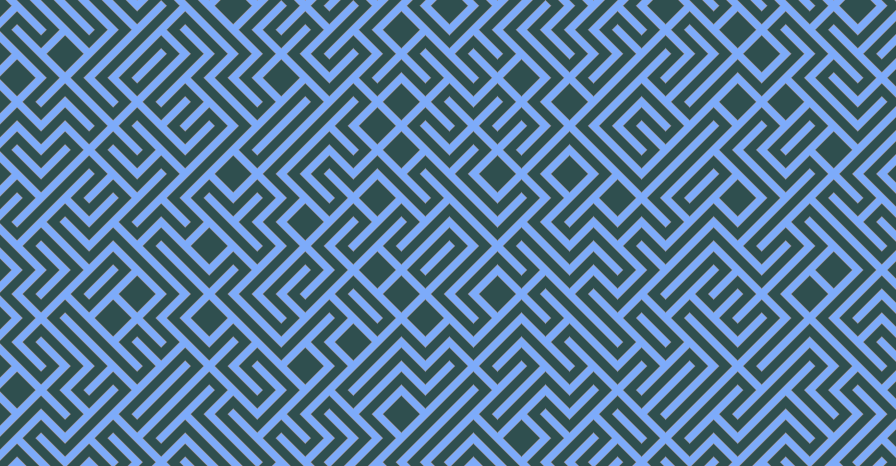
This pattern is drawn by a Shadertoy shader. Its source:

```glsl
// Diagonal maze: every cell of a square grid holds one of its two diagonals,
// chosen by a hash. Strokes run corner to corner with square caps, so that
// they join into sharp bends, and carry a hairline rim.

const float CELLS_HIGH  = 19.4;              // grid cells per canvas height
const vec2  GRID_SHIFT  = vec2(0.29, 0.84);  // grid offset, in cells
const float HALF_STROKE = 0.15;              // half the stroke width, in cells
const float RIM_WIDTH   = 0.018;             // rim around the strokes, in cells
const float EDGE_SOFT   = 0.70;              // half width of edge smoothing, in pixels
const float HALF_DIAG   = 0.70710678;        // half the diagonal of a unit cell

const vec3 GROUND_COLOR = vec3(0.184, 0.310, 0.310);
const vec3 STROKE_COLOR = vec3(0.490, 0.670, 0.980);
const vec3 RIM_COLOR    = vec3(0.740, 0.590, 0.530);

float hash(vec2 p) {
    vec3 q = fract(p.xyx * vec3(0.1031, 0.1030, 0.0973));
    q += dot(q, q.yzx + 33.33);
    return fract((q.x + q.y) * q.z);
}

// Mitred distance to the capped diagonal of one cell
float diagonalDistance(vec2 p, vec2 cell) {
    vec2 q = p - cell - 0.5;
    if (hash(cell + 17.0) < 0.5) q.x = -q.x;
    vec2 alongAcross = abs(vec2(q.x + q.y, q.x - q.y)) * HALF_DIAG;
    vec2 extent = vec2(HALF_DIAG + HALF_STROKE, HALF_STROKE);
    vec2 outside = alongAcross - extent;
    return max(outside.x, outside.y);
}

// Union of the strokes in the cell and its neighbours, whose caps reach in
float mazeDistance(vec2 p) {
    vec2 cell = floor(p);
    float dist = 1e3;
    for (int y = -1; y <= 1; y++)
        for (int x = -1; x <= 1; x++)
            dist = min(dist, diagonalDistance(p, cell + vec2(x, y)));
    return dist;
}

float coverage(float dist, float soft) {
    return 1.0 - smoothstep(-soft, soft, dist);
}

void mainImage(out vec4 fragColor, in vec2 fragCoord) {
    float cellsPerPixel = CELLS_HIGH / iResolution.y;
    float dist = mazeDistance(fragCoord * cellsPerPixel + GRID_SHIFT);
    float soft = EDGE_SOFT * cellsPerPixel;

    // Share of the pixel taken by the stroke alone and by stroke plus rim
    float stroke = coverage(dist, soft);
    float rimmed = coverage(dist - RIM_WIDTH, soft);

    vec3 color = GROUND_COLOR * (1.0 - rimmed)
               + RIM_COLOR * (rimmed - stroke)
               + STROKE_COLOR * stroke;
    fragColor = vec4(color, 1.0);
}
```
